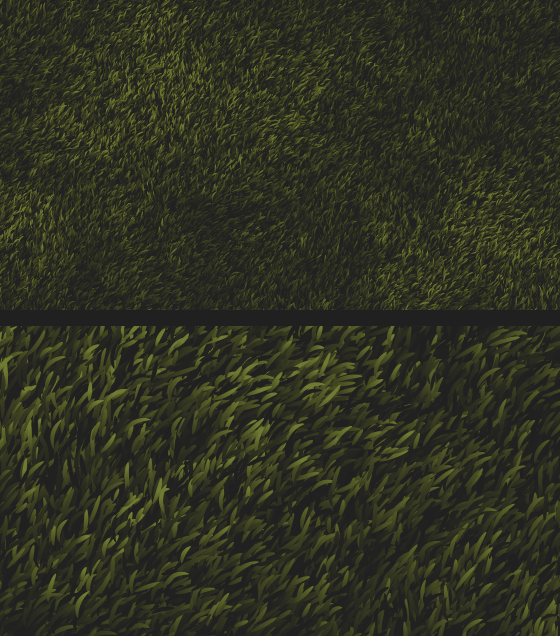
Top: the whole. Bottom: its middle third, enlarged.
Give the GLSL for this texture, as a Shadertoy shader.

```glsl
#define LAYERS 12
#define BLADE_SPACING 0.024
#define BLADE_WIDTH 0.0023
#define LEAN 0.98
#define LEAN_SPREAD 1.1
#define TUFT_SIZE 0.075
#define BRIGHTNESS 1.5
#define SHADOW_LEVEL 0.5

vec4 hash4(vec2 p) {
    vec4 q = fract(p.xyxy * vec4(0.1031, 0.1030, 0.0973, 0.1099));
    q += dot(q, q.wzxy + 33.33);
    return fract((q.xxyz + q.yzzw) * q.zywx);
}

// Smooth drift of the growing direction, about -1 to 1
float sway(vec2 p) {
    p += 0.08 * sin(p.yx * 9.0 + vec2(0.4, 2.1));
    return 0.45 * sin(p.x * 7.0 - p.y * 5.0 + 1.0)
         + 0.35 * sin(p.x * 15.0 + p.y * 19.0)
         + 0.20 * sin(p.x * 41.0 - p.y * 33.0 + 2.0);
}

// Cellular noise: each tuft has its own shade and a lighter heart
float tuft(vec2 p) {
    p = p / TUFT_SIZE + 0.3 * sin(p.yx * 31.0);
    vec2 cell = floor(p);
    float nearest = 9.0, shade = 0.0;
    for (int y = -1; y <= 1; y++)
    for (int x = -1; x <= 1; x++) {
        vec2 id = cell + vec2(x, y);
        vec4 h = hash4(id + 71.0);
        float d = length(id + h.xy - p);
        if (d < nearest) {
            nearest = d;
            shade = h.z;
        }
    }
    return mix(shade, 1.0 - nearest, 0.5);
}

float glow(vec2 p, vec2 centre, vec2 radius) {
    vec2 q = (p - centre) / radius;
    return exp(-dot(q, q));
}

// Broad pools of light, broken up by waves and tufts
float lighting(vec2 p) {
    vec2 w = p + 0.05 * sin(p.yx * 13.0 + vec2(1.0, 3.0));
    float pools = 0.70 * glow(w, vec2(0.42, 0.75), vec2(0.22, 0.32))
                + 0.45 * glow(w, vec2(0.85, 0.70), vec2(0.30, 0.28))
                + 0.65 * glow(w, vec2(1.58, 0.20), vec2(0.36, 0.22))
                + 0.60 * glow(w, vec2(0.04, 0.24), vec2(0.19, 0.18));
    float waves = sin(w.x * 11.0 - w.y * 7.0) * sin(w.y * 17.0 + w.x * 5.0);
    return (SHADOW_LEVEL + pools + 0.12 * waves) * (0.5 + tuft(p));
}

vec3 grassColor(float tone) {
    vec3 soil = vec3(0.125, 0.126, 0.128);
    vec3 leaf = vec3(0.27, 0.305, -0.03 + 0.08 * tone);
    return soil + leaf * tone;
}

// Coverage of one bent, pointed blade; along runs from root 0 to tip 1
float blade(vec2 q, float angle, float size, float bend, float pixel, out float along) {
    vec2 dir = vec2(cos(angle), sin(angle));
    float t = dot(q, dir) / size;
    float across = dot(q, vec2(-dir.y, dir.x)) + bend * size * t * t;
    along = clamp(t + 0.5, 0.0, 1.0);
    float halfWidth = BLADE_WIDTH * 2.0 * sqrt(along * (1.0 - along));
    float d = max(abs(across) - halfWidth, (abs(t) - 0.5) * size);
    return clamp(0.5 - d / pixel, 0.0, 1.0);
}

void mainImage(out vec4 fragColor, in vec2 fragCoord) {
    float pixel = 1.0 / iResolution.y;
    vec2 p = fragCoord * pixel;
    float tone = 0.02;

    // Paint scattered blades from the shaded depth up to the lit surface
    for (int i = 0; i < LAYERS; i++) {
        float layer = float(i);
        float depth = mix(0.65, 1.1, layer / float(LAYERS - 1));
        vec2 shift = vec2(0.37, 0.61) * layer;
        vec2 cell = floor(p / BLADE_SPACING + shift);
        for (int y = -1; y <= 1; y++)
        for (int x = -1; x <= 1; x++) {
            vec2 id = cell + vec2(x, y);
            vec4 h = hash4(id + 137.0 * layer + 11.0);
            vec4 k = hash4(id.yx + 59.0 * layer + 400.0);
            vec2 centre = (id + h.xy - shift) * BLADE_SPACING;
            float angle = LEAN + 0.5 * sway(centre) + LEAN_SPREAD * (h.z - 0.5);
            float size = BLADE_SPACING * mix(0.65, 1.45, k.x);
            float along;
            float cover = blade(p - centre, angle, size, k.y - 0.3, pixel, along);
            if (cover > 0.0) {
                float lit = BRIGHTNESS * lighting(centre) * h.w * h.w;
                lit *= depth * mix(0.4, 1.1, along);
                tone = mix(tone, clamp(lit - 0.02, 0.0, 1.15), cover);
            }
        }
    }
    fragColor = vec4(grassColor(tone), 1.0);
}
```
